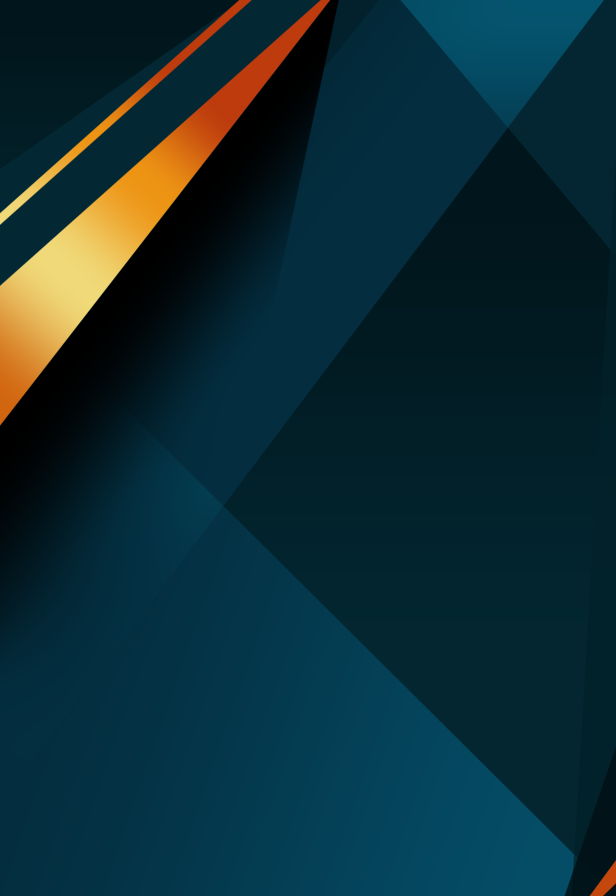
This background is drawn by a Shadertoy shader. Its source:

```glsl
// Overlapping dark teal planes crossed by glowing orange blades.
// Each plane is a half-plane mask cut by a line; soft ramps shade the planes,
// and a metallic ramp shared by all blades runs across the diagonal.

const float ASPECT = 0.6875;
const vec3 INK = vec3(0.004, 0.085, 0.110);
const vec3 DEEP = vec3(0.010, 0.150, 0.190);
const vec3 TEAL = vec3(0.014, 0.180, 0.250);
const vec3 BRIGHT = vec3(0.018, 0.300, 0.400);
const vec3 RED = vec3(0.740, 0.230, 0.050);
const vec3 ORANGE = vec3(0.930, 0.580, 0.080);
const vec3 GOLD = vec3(0.940, 0.850, 0.470);
const vec3 AMBER = vec3(0.820, 0.400, 0.060);

// Signed distance to the line a-b, positive on its left
float side(vec2 p, vec2 a, vec2 b) {
    vec2 d = normalize(b - a);
    return d.x * (p.y - a.y) - d.y * (p.x - a.x);
}

// Antialiased half-plane on the left of a-b
float leftOf(vec2 p, vec2 a, vec2 b, float blur) {
    return smoothstep(-blur, blur, side(p, a, b));
}

// Strip between an upper line a-b and a lower line c-d
float blade(vec2 p, vec2 a, vec2 b, vec2 c, vec2 d, float blur) {
    return leftOf(p, b, a, blur) * leftOf(p, c, d, blur);
}

// Amber, gold, orange and red along the blade direction
vec3 metal(float t) {
    vec3 c = mix(AMBER, GOLD, smoothstep(0.02, 0.17, t));
    c = mix(c, ORANGE, smoothstep(0.18, 0.31, t));
    return mix(c, RED, smoothstep(0.31, 0.43, t));
}

// Teal planes separated by the long diagonals
vec3 planes(vec2 p, float blur) {
    float upperLeft = leftOf(p, vec2(0.0, 0.104), vec2(0.674, 1.0), blur);
    float topRight = leftOf(p, vec2(0.447, 1.0), vec2(ASPECT, 0.714), blur);
    float below = leftOf(p, vec2(ASPECT, 0.0), vec2(0.137, 0.547), blur);

    vec3 dark = mix(DEEP, INK, smoothstep(0.25, 0.80, p.y));
    vec3 corner = mix(DEEP, TEAL * 0.85, 0.3);
    vec3 right = mix(dark, corner, topRight);
    float floorGlow = smoothstep(0.1, 0.8, p.x + 0.35 * (0.45 - p.y));
    right = mix(right, mix(TEAL, BRIGHT, floorGlow), below);

    vec3 left = mix(TEAL, BRIGHT, topRight * smoothstep(0.78, 1.0, p.y));
    left += vec3(0.0, 0.03, 0.035) * topRight;
    float glint = exp(-9.0 * distance(p, vec2(0.23, 0.45)));
    left += vec3(0.0, 0.06, 0.07) * below * glint;
    return mix(right, left, upperLeft);
}

// Wide shadow cast below the large blade
vec3 castShadow(vec3 c, vec2 p, vec2 a, vec2 b, float blur) {
    float depth = -side(p, a, b);
    float light = smoothstep(0.015, 0.18, depth);
    float cut = leftOf(p, vec2(0.378, 1.0), vec2(0.3125, 0.694), blur);
    light = mix(light, 1.0, cut * 0.88);
    float fold = leftOf(p, vec2(0.215, 0.740), vec2(0.423, 1.0), blur);
    light *= 1.0 - 0.2 * fold * smoothstep(0.70, 0.85, p.y);
    float lowerFade = smoothstep(0.30, 0.0, p.x) * smoothstep(0.16, 0.36, p.y);
    light *= 1.0 - 0.3 * lowerFade * smoothstep(0.30, 0.12, depth);
    return c * light;
}

void mainImage(out vec4 fragColor, in vec2 fragCoord) {
    vec2 p = fragCoord / iResolution.xy * vec2(ASPECT, 1.0);
    float blur = 0.8 / iResolution.y;
    vec2 edgeStart = vec2(0.0, 0.525);
    vec2 edgeEnd = vec2(0.3685, 1.0);

    // Background planes and shadow
    vec3 color = planes(p, blur);
    color = castShadow(color, p, edgeStart, edgeEnd, blur);

    // Panels above the large blade
    float above = leftOf(p, edgeStart, edgeEnd, blur);
    float roof = leftOf(p, vec2(0.0, 0.811), vec2(0.270, 1.0), blur);
    vec3 roofColor = mix(DEEP * 0.78, INK, smoothstep(0.82, 0.98, p.y));
    vec3 panel = mix(mix(DEEP, TEAL, 0.25), roofColor, roof);
    color = mix(color, panel, above);

    // Slim shade on the right and dark lower corner
    float strip = leftOf(p, vec2(0.638, 0.0), vec2(ASPECT, 0.83), blur);
    color = mix(color, DEEP * 0.85, (1.0 - strip) * 0.75);
    float nook = leftOf(p, vec2(ASPECT, 0.167), vec2(0.638, 0.023), blur);
    color = mix(color, INK * 0.75, nook * 0.85);

    // Orange blades
    float t = dot(p - edgeStart, vec2(0.67, 0.74));
    float large = blade(p, vec2(0.0, 0.681), vec2(0.358, 1.0), edgeStart, edgeEnd, blur);
    float thin = blade(p, vec2(0.0, 0.762), vec2(0.267, 1.0),
                       vec2(0.0, 0.749), vec2(0.281, 1.0), blur);
    float tip = blade(p, vec2(0.658, 0.0), vec2(ASPECT, 0.040),
                      vec2(0.673, 0.0), vec2(ASPECT, 0.014), blur);
    color = mix(color, metal(t), max(large, thin));
    color = mix(color, mix(RED, ORANGE, 0.15), tip);

    fragColor = vec4(color, 1.0);
}
```
